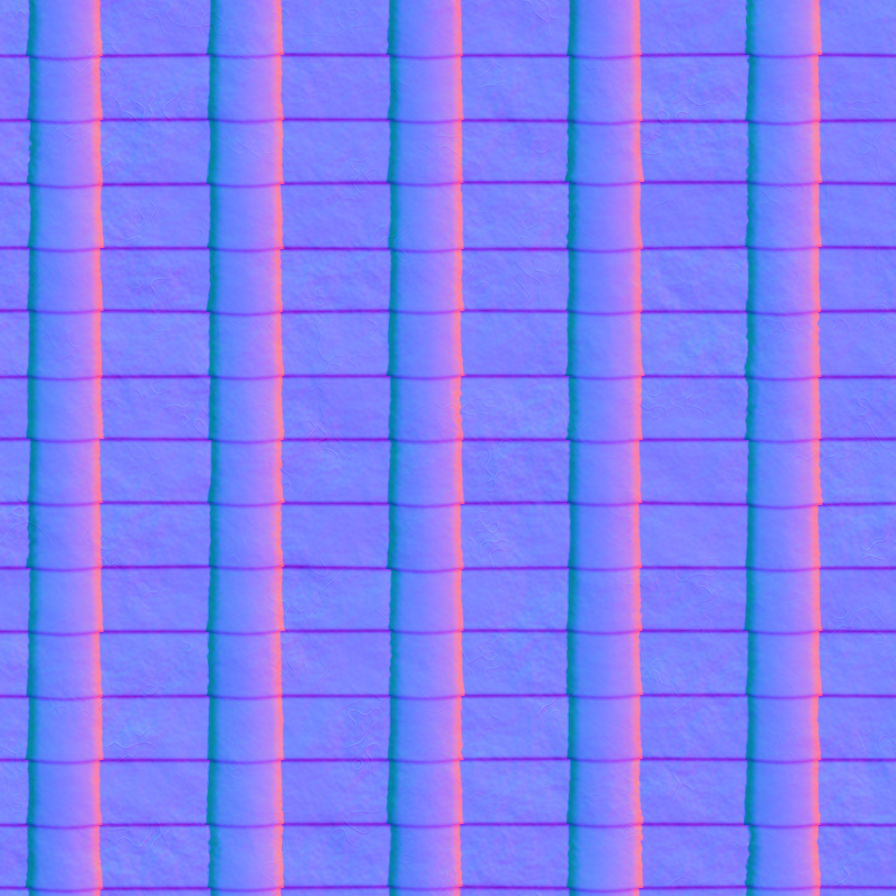
Reproduce this texture map procedurally as a Shadertoy shader.

```glsl
const vec2 TILES = vec2(5.0, 14.0);         // rolls across, courses down
const vec2 TILE_ORIGIN = vec2(0.361, 0.128); // first roll axis and first seam, in tiles
const float ROLL_HALF_WIDTH = 0.192;
const float ROLL_BOW = 0.013;
const float EDGE_SHIFT = 0.012;
const float FLARE = 0.016;
const float EDGE_SOFTNESS = 0.009;
const float EDGE_ROUGHNESS = 0.011;
const float SEAM_WIDTH = 0.034;
const float SEAM_WANDER = 0.05;
const float SEAM_SAG = 0.042;
const float SEAM_DEPTH_PAN = 0.64;
const float SEAM_DEPTH_ROLL = 0.36;
const float TILE_TILT = 0.05;
const float RELIEF = 0.00095;
const float RELIEF_STEP = 0.0016;
const float SCRATCH_HEIGHT = 0.16;

vec2 hash22(vec2 p) {
    vec3 q = fract(p.xyx * vec3(0.1031, 0.1030, 0.0973));
    q += dot(q, q.yzx + 33.33);
    return fract((q.xx + q.yz) * q.zy);
}

float corner(vec2 cell, vec2 offset, vec2 period, float seed) {
    float angle = 6.28318 * hash22(mod(cell, period) + seed).x;
    return dot(vec2(cos(angle), sin(angle)), offset);
}

// Gradient noise that wraps after a whole number of cells
float noise(vec2 uv, float frequency, float seed) {
    vec2 p = uv * frequency, period = vec2(frequency);
    vec2 i = floor(p), f = p - i;
    vec2 w = f * f * f * (f * (f * 6.0 - 15.0) + 10.0);
    vec2 e = vec2(1.0, 0.0);
    float low = mix(corner(i, f, period, seed), corner(i + e, f - e, period, seed), w.x);
    float high = mix(corner(i + e.yx, f - e.yx, period, seed),
                     corner(i + 1.0, f - 1.0, period, seed), w.x);
    return mix(low, high, w.y);
}

// Clay surface: undulation down to fine grain, with patches of scratches
float clayHeight(vec2 uv) {
    float height = 0.0, frequency = 13.0, amplitude = 2.2;
    for (int i = 0; i < 5; i++) {
        height += amplitude * noise(uv, frequency, 17.0 + 31.0 * float(i));
        frequency = floor(frequency * 1.95);
        amplitude *= 0.53;
    }
    float scratched = smoothstep(0.0, 0.4, noise(uv, 21.0, 223.0));
    float scratch = smoothstep(0.09, 0.0, abs(noise(uv, 53.0, 211.0)));
    return height + SCRATCH_HEIGHT * scratched * scratch;
}

vec2 claySlope(vec2 uv) {
    float h = clayHeight(uv);
    float hx = clayHeight(uv + vec2(RELIEF_STEP, 0.0));
    float hy = clayHeight(uv + vec2(0.0, RELIEF_STEP));
    return -vec2(hx - h, hy - h) * RELIEF / RELIEF_STEP;
}

// Sideways slope of a roll, t from -1 at its left foot to 1 at its right foot
float rollSlope(float t) {
    float a = abs(t);
    return t < 0.0 ? -(0.46 * a + 0.52 * smoothstep(0.62, 0.95, a))
                   : 0.64 * a + 0.36 * smoothstep(0.68, 0.95, a);
}

// Seam height above one roll axis
float seamOffset(float column, float course) {
    return SEAM_WANDER * (hash22(vec2(mod(column, TILES.x), course) + 131.0).x - 0.5);
}

void mainImage(out vec4 fragColor, in vec2 fragCoord) {
    vec2 uv = fragCoord / iResolution.xy;
    vec2 grid = uv * TILES - TILE_ORIGIN;
    vec2 pixel = TILES / iResolution.xy;

    // Roll axis
    float column = floor(grid.x + 0.5);
    float columnId = mod(column, TILES.x);
    float x = grid.x - column - ROLL_BOW * sin(3.14159 * columnId / TILES.x);

    // Seam, straight from roll to roll and sagging over each roll
    float course = floor(grid.y + 0.5);
    float courseId = mod(course, TILES.y);
    float pan = floor(grid.x);
    float wander = mix(seamOffset(pan, courseId), seamOffset(pan + 1.0, courseId), grid.x - pan);
    float across = clamp(x / ROLL_HALF_WIDTH, -1.0, 1.0);
    float seamY = grid.y - course - wander + SEAM_SAG * (1.0 - across * across);

    // Tile above or below the seam
    float row = mod(course - step(seamY, 0.0), TILES.y);
    float rise = fract(seamY);
    vec2 tileRandom = hash22(vec2(columnId, row) + 7.0);
    vec2 panRandom = hash22(vec2(mod(pan, TILES.x), row) + 43.0);

    // Roll edges: flared at the lower lip, shifted per tile, roughened in patches
    float flare = FLARE * exp(-3.5 * rise);
    float patches = smoothstep(0.0, 0.45, noise(uv, 9.0, 307.0));
    float rough = EDGE_ROUGHNESS * ((0.5 + patches) * noise(uv, 140.0, 401.0) + noise(uv, 23.0, 419.0));
    vec2 shift = EDGE_SHIFT * (tileRandom - 0.5);
    float left = -ROLL_HALF_WIDTH - flare + shift.x + rough;
    float right = ROLL_HALF_WIDTH + flare + shift.y + rough;
    float softness = max(EDGE_SOFTNESS, 0.75 * pixel.x);
    float roll = smoothstep(-1.7 * softness, 0.3 * softness, min(x - left, right - x));
    float t = clamp(2.0 * (x - left) / (right - left) - 1.0, -1.0, 1.0);

    // Combine the slopes
    float wear = mix(0.7, 1.3, smoothstep(-0.35, 0.4, noise(uv, 11.0, 503.0)));
    vec2 slope = claySlope(uv) * wear * mix(1.0, 0.6, roll);
    slope += TILE_TILT * (mix(panRandom, tileRandom, roll) - 0.5) + vec2(-0.01, 0.03);
    slope.x += roll * rollSlope(t);
    float seamWidth = max(SEAM_WIDTH, 0.75 * pixel.y);
    float seam = exp(-seamY * seamY / (seamWidth * seamWidth));
    float lip = 0.04 * exp(-rise * 9.0);
    slope.y -= seam * mix(SEAM_DEPTH_PAN, SEAM_DEPTH_ROLL, roll) + lip;

    // Encode the unit normal
    slope *= min(1.0, 0.96 / max(length(slope), 0.001));
    vec3 normal = vec3(slope, sqrt(1.0 - dot(slope, slope)));
    fragColor = vec4(0.5 + 0.5 * normal, 1.0);
}
```
